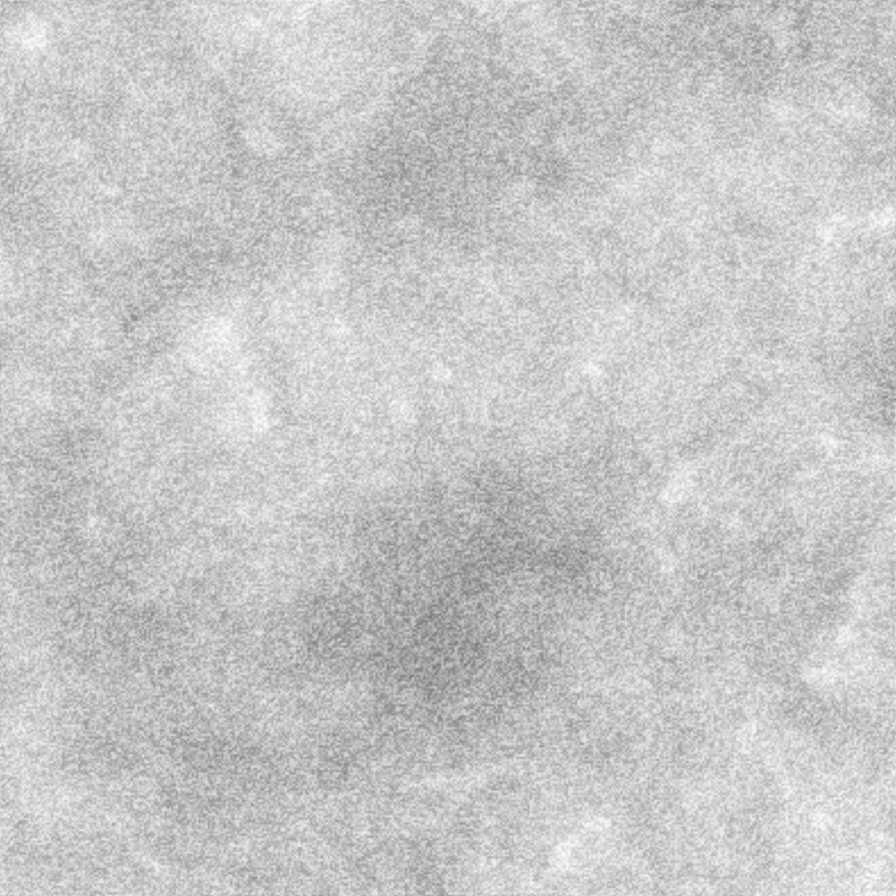
A Shadertoy shader for this texture:

```glsl
// Pale grey mottled plaster: soft clouds in many octaves under a fine, gritty grain.
// Warped value noise makes the clouds; slightly stretched noise makes the grain,
// with a faint dark arc, hairline creases and thin streaks along the border.

const float MEAN_GREY = 0.768;
const float CLOUD_CONTRAST = 0.076;
const float GRAIN_CONTRAST = 0.054;

float hash(vec2 cell) {
    vec3 p = fract(vec3(cell.xyx) * 0.1031);
    p += dot(p, p.yzx + 33.33);
    return fract((p.x + p.y) * p.z);
}

// Smooth value noise in -1..1.
float noise(vec2 p) {
    vec2 cell = floor(p);
    vec2 f = fract(p);
    vec2 w = f * f * (3.0 - 2.0 * f);
    float low = mix(hash(cell), hash(cell + vec2(1, 0)), w.x);
    float high = mix(hash(cell + vec2(0, 1)), hash(cell + vec2(1, 1)), w.x);
    return 2.0 * mix(low, high, w.y) - 1.0;
}

mat2 rotation(float angle) {
    float c = cos(angle), s = sin(angle);
    return mat2(c, s, -s, c);
}

// Each octave is turned so that the lattice does not show.
float fbm(vec2 p, int octaves, float gain) {
    float sum = 0.0;
    float amplitude = 1.0;
    for (int i = 0; i < octaves; i++) {
        sum += amplitude * noise(p);
        p = rotation(0.65) * p * 2.03 + vec2(17.3, 41.7);
        amplitude *= gain;
    }
    return sum;
}

float clouds(vec2 uv) {
    vec2 warp = vec2(fbm(uv * 5.0 + 11.0, 3, 0.5), fbm(uv * 5.0 + 73.0, 3, 0.5));
    return fbm(uv * 3.6 + 0.16 * warp + 29.0, 6, 0.72);
}

// Grit whose fibres run level in some patches and slanted in others.
float grain(vec2 uv) {
    float level = noise(uv * vec2(165.0, 300.0) + 7.0);
    float slanted = noise(rotation(-0.8) * uv * vec2(190.0, 290.0) + 350.0);
    float share = smoothstep(-0.4, 0.4, noise(uv * 7.0 + 90.0));
    float fibres = mix(level, slanted, share) / length(vec2(share, 1.0 - share));
    float specks = noise(uv * 395.0 + 130.0);
    return 1.15 * fibres + 1.8 * specks;
}

// Broad, ragged shadow bending around a centre.
float shadowArc(vec2 uv, vec2 centre, float radius, float width) {
    vec2 d = uv - centre;
    float offset = (length(d) - radius + 0.035 * fbm(uv * 8.0, 3, 0.6)) / width;
    float side = smoothstep(0.05, -0.2, d.x) * smoothstep(-0.3, 0.0, d.y);
    return exp(-offset * offset) * side;
}

// Thin lines where noise crosses zero, kept in a few patches.
float creases(vec2 uv) {
    float field = fbm(uv * 13.0 + 53.0, 3, 0.5);
    float line = 1.0 - smoothstep(0.0, 0.045, abs(field));
    return line * smoothstep(0.15, 0.65, noise(uv * 17.0 + 31.0));
}

// Small soft bright flecks at the peaks of noise.
float flecks(vec2 uv) {
    return smoothstep(0.65, 1.15, fbm(uv * 24.0 + 211.0, 2, 0.5));
}

// Streaks parallel to the nearest edge, fading inwards.
float borderStreaks(vec2 uv) {
    vec2 inset = min(uv, 1.0 - uv);
    float level = noise(uv * vec2(14.0, 260.0) + 61.0) * exp(-inset.y / 0.007);
    float upright = noise(uv * vec2(260.0, 14.0) + 87.0) * exp(-inset.x / 0.007);
    return level + upright;
}

void mainImage(out vec4 fragColor, in vec2 fragCoord) {
    vec2 uv = fragCoord / iResolution.xy;

    // Broad tones.
    float grey = MEAN_GREY + CLOUD_CONTRAST * clouds(uv);
    grey -= 0.065 * shadowArc(uv, vec2(0.50, 0.42), 0.40, 0.06);

    // Small marks.
    grey -= 0.035 * creases(uv);
    grey += 0.07 * flecks(uv);
    grey += 0.06 * borderStreaks(uv);

    // Grit fades a little where the surface is brightest.
    float grit = GRAIN_CONTRAST * mix(1.1, 0.75, smoothstep(0.68, 0.9, grey));
    grey += grit * grain(uv);

    fragColor = vec4(vec3(clamp(grey, 0.48, 0.97)), 1.0);
}
```
